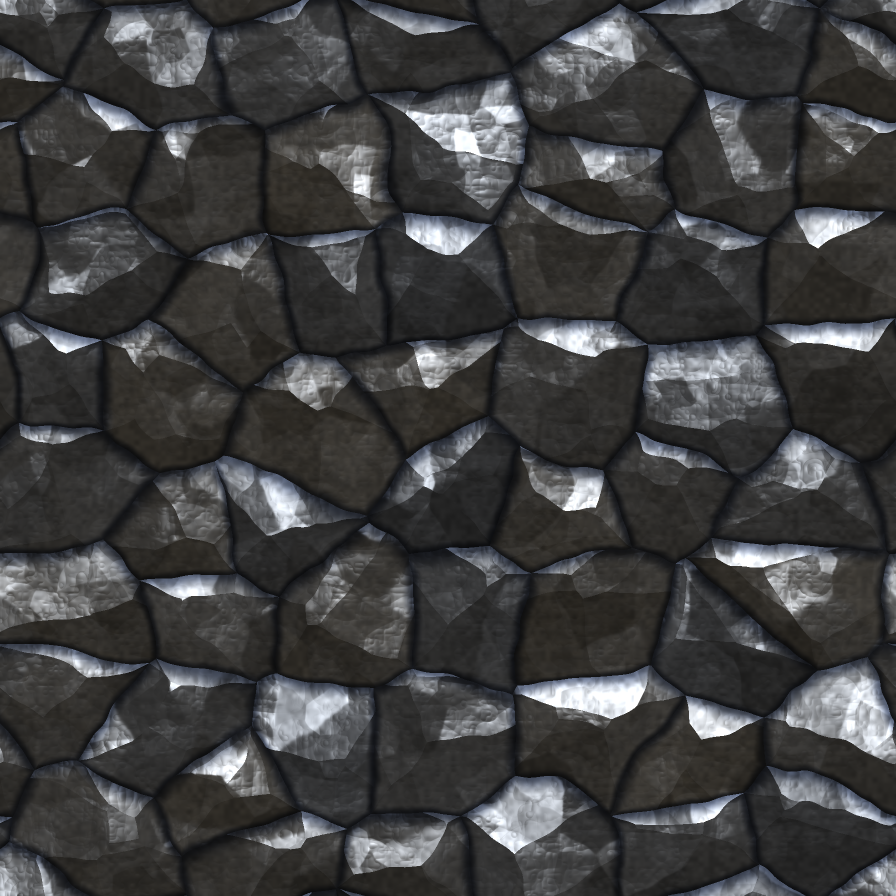
This texture is drawn by a Shadertoy shader. Its source:

```glsl
vec3 hash3(vec2 c) {
    vec3 q = fract((c.xyx + 17.3) * vec3(0.1031, 0.1030, 0.0973));
    q += dot(q, q.yxz + 33.33);
    return fract((q.xxy + q.yzz) * q.zyx);
}

// Value noise that wraps after n cells
float noise(vec2 p, float n) {
    vec2 q = p * n, c = floor(q), f = q - c;
    f = f * f * (3.0 - 2.0 * f);
    vec2 lo = mod(c, n) + n, hi = mod(c + 1.0, n) + n;
    return mix(mix(hash3(lo).x, hash3(vec2(hi.x, lo.y)).x, f.x),
               mix(hash3(vec2(lo.x, hi.y)).x, hash3(hi).x, f.x), f.y);
}

// Fine creased surface of the stone
float creases(vec2 p) {
    float sum = 0.0, amp = 0.0042, n = 22.0;
    for (int i = 0; i < 4; i++) {
        sum += amp * abs(2.0 * noise(p, n) - 1.0);
        amp *= 0.5;
        n *= 2.0;
    }
    return sum;
}

// Broken facets: random tilt in xy, random gloss in z
vec3 facets(vec2 p, float n) {
    vec2 q = p * n, c = floor(q);
    vec4 sum = vec4(0.0);
    for (int j = -1; j <= 1; j++)
    for (int i = -1; i <= 1; i++) {
        vec2 cell = c + vec2(i, j), id = mod(cell, n) + 3.0 * n;
        vec2 d = cell + hash3(id).xy - q;
        float weight = exp(-45.0 * dot(d, d)) + 1e-20;
        sum += weight * vec4(hash3(id + 91.0) - vec3(0.5, 0.5, 0.0), 1.0);
    }
    return sum.xyz / sum.w;
}

const vec2 STONES = vec2(7.0, 8.0);

vec2 stoneSite(vec2 cell) {
    return cell + 0.5 + 0.84 * (hash3(mod(cell, STONES)).xy - 0.5);
}

// Convex stones made of planes: slope in xy, groove openness in z
vec3 stones(vec2 p, out vec2 id) {
    vec2 q = p * STONES, c = floor(q), nearest = c;
    float best = 9.0;
    for (int j = -1; j <= 1; j++)
    for (int i = -1; i <= 1; i++) {
        vec2 cell = c + vec2(i, j), d = stoneSite(cell) - q;
        if (dot(d, d) < best) { best = dot(d, d); nearest = cell; }
    }
    id = mod(nearest, STONES);
    vec2 a = stoneSite(nearest) - q, slope = vec2(0.0);
    float height = 9.0, open = 1.0;

    // Sides fall towards each neighbour
    for (int j = -2; j <= 2; j++)
    for (int i = -2; i <= 2; i++) {
        if (i == 0 && j == 0) continue;
        vec2 b = stoneSite(nearest + vec2(i, j)) - q, dir = normalize(b - a);
        float d = dot(0.5 * (a + b), dir);
        float steep = mix(0.7, 1.25, 0.5 + 0.5 * dir.y)
                    * (0.75 + 0.5 * hash3(id + 7.0 * vec2(i, j) + 40.0).x);
        if (steep * d < height) { height = steep * d; slope = steep * dir; }
        open = min(open, smoothstep(0.0, 0.07 + 0.09 * max(dir.y, 0.0), d));
    }

    // Random cuts across the top
    for (int k = 0; k < 5; k++) {
        vec3 r = hash3(id + 13.0 * float(k) + 60.0);
        vec2 tilt = (0.15 + 0.75 * r.y) * vec2(cos(6.2832 * r.x), sin(6.2832 * r.x));
        float h = 0.2 + 0.25 * r.z + dot(tilt, a);
        if (h < height) { height = h; slope = tilt; }
    }
    return vec3(slope, open);
}

vec3 shade(vec2 p) {
    vec2 bend = vec2(noise(p, 14.0), noise(p + 0.37, 14.0)) - 0.5;
    vec2 chip = vec2(noise(p, 45.0), noise(p + 0.61, 45.0)) - 0.5;
    vec2 id;
    vec3 stone = stones(p + 0.022 * bend + 0.006 * chip, id);
    vec3 tone = hash3(id + 150.0);

    vec2 local = p + tone.xy + 0.02 * bend + 0.008 * chip;
    vec3 large = facets(local, 14.0), small = facets(local, 31.0);
    float e = 0.001, h = creases(p);
    vec2 bump = vec2(creases(p + vec2(e, 0.0)), creases(p + vec2(0.0, e))) - h;
    vec2 slope = stone.xy + 0.85 * large.xy + 0.4 * small.xy - 0.75 * bump / e;

    // Light from above with a metallic sheen
    vec3 normal = normalize(vec3(slope, 1.0));
    float lit = max(dot(normal, normalize(vec3(0.08, 0.78, 0.68))), 0.0);
    float gloss = 0.35 + 0.6 * large.z + 0.35 * small.z;
    float grain = 0.85 + 0.3 * noise(p, 170.0);
    vec3 rock = mix(vec3(0.145, 0.145, 0.145), vec3(0.165, 0.152, 0.13), tone.z);
    vec3 color = rock * (0.85 + 0.25 * large.z) * grain;
    color += vec3(0.115, 0.12, 0.13) * lit;
    color += vec3(0.76, 0.79, 0.83) * gloss * grain * pow(lit, 9.0);
    return color * mix(vec3(0.36, 0.39, 0.46), vec3(1.0), stone.z);
}

void mainImage(out vec4 fragColor, in vec2 fragCoord) {
    // Four samples smooth the facet edges
    vec3 color = vec3(0.0);
    for (int i = 0; i < 4; i++) {
        vec2 offset = vec2(i % 2, i / 2) * 0.5 - 0.25;
        color += 0.25 * min(shade((fragCoord + offset) / iResolution.xy), 1.0);
    }
    fragColor = vec4(color, 1.0);
}
```
